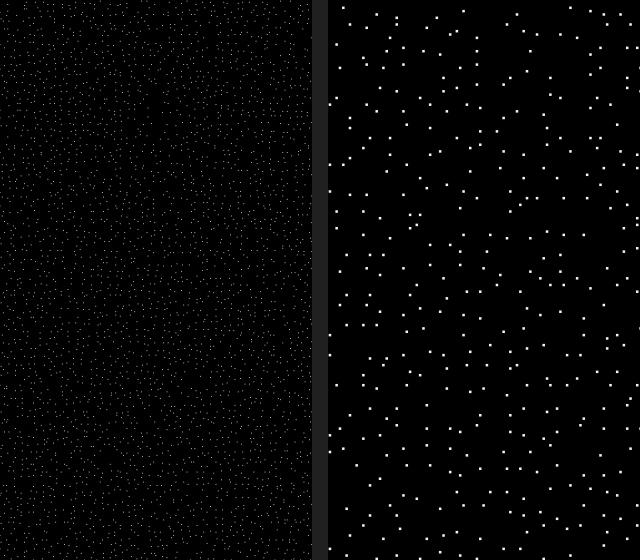
Left: the whole. Right: its middle third, enlarged.
Reproduce this texture procedurally as a WebGL 1 fragment shader.

```glsl
precision highp float;

uniform vec2 u_resolution;

// Lengths are fractions of the canvas height
const float LATTICE_ROWS = 503.0;   // fine lattice the specks snap to
const float STEPS_PER_CELL = 6.0;   // lattice steps along one cell side
const float JITTER_STEPS = 5.0;     // positions a speck may take per axis
const float SPECK_SIDE = 0.0015;
const float OCCUPANCY = 0.83;       // share of cells holding a speck
const vec3 BACKGROUND = vec3(0.0);
const vec3 SPECK_COLOR = vec3(0.96);

float hash(vec2 cell, float seed) {
  vec3 q = fract(vec3(cell.xyx + seed) * vec3(0.1031, 0.1030, 0.0973));
  q += dot(q, q.yzx + 33.33);
  return fract((q.x + q.y) * q.z);
}

// Share of the pixel covered by a square centred at the origin
float squareCoverage(vec2 offset, float side, float pixel) {
  vec2 upper = min(offset + 0.5 * pixel, vec2(0.5 * side));
  vec2 lower = max(offset - 0.5 * pixel, vec2(-0.5 * side));
  vec2 overlap = max(upper - lower, 0.0) / pixel;
  return overlap.x * overlap.y;
}

// One speck per occupied cell, moved by whole lattice steps
float speckField(vec2 point, float pixel) {
  float cellSize = STEPS_PER_CELL / LATTICE_ROWS;
  vec2 home = floor(point / cellSize);
  float coverage = 0.0;
  for (int j = -1; j <= 1; j++) {
    for (int i = -1; i <= 1; i++) {
      vec2 cell = home + vec2(float(i), float(j));
      vec2 jitter = floor(vec2(hash(cell, 17.3), hash(cell, 71.9)) * JITTER_STEPS);
      vec2 center = cell * cellSize + jitter / LATTICE_ROWS;
      float present = step(hash(cell, 133.7), OCCUPANCY);
      coverage += present * squareCoverage(point - center, SPECK_SIDE, pixel);
    }
  }
  return min(coverage, 1.0);
}

void main() {
  float pixel = 1.0 / u_resolution.y;
  float coverage = speckField(gl_FragCoord.xy * pixel, pixel);
  gl_FragColor = vec4(mix(BACKGROUND, SPECK_COLOR, coverage), 1.0);
}
```
